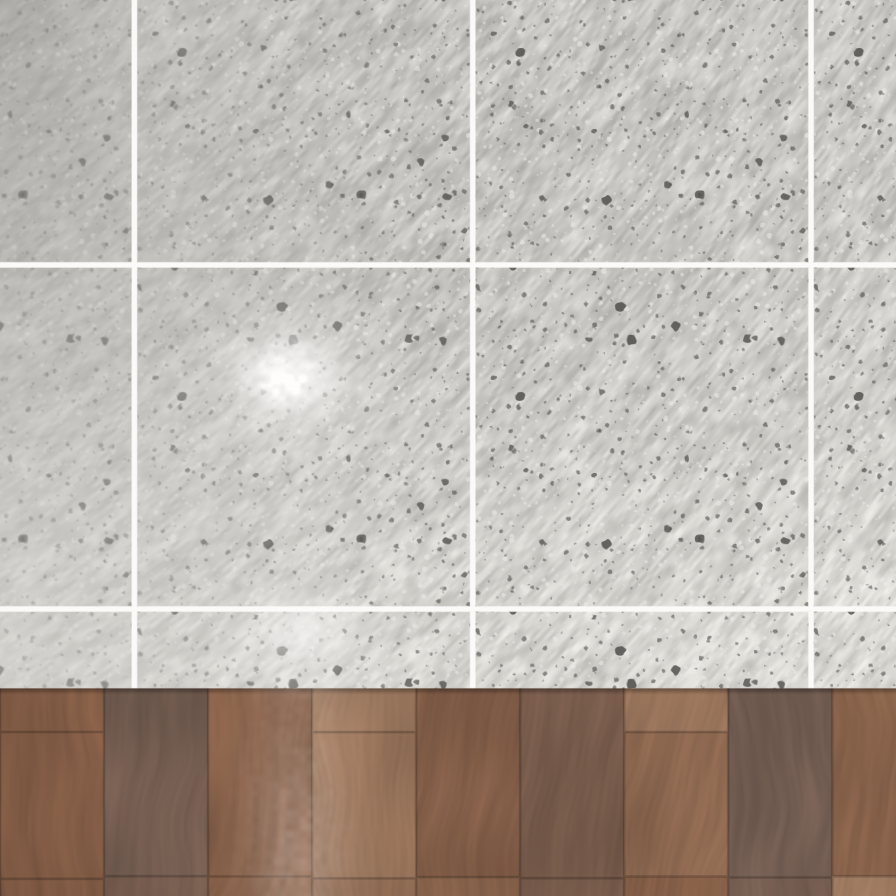
Reproduce this texture procedurally as a Shadertoy shader.

```glsl
// Speckled pale stone tiles with white grout above a strip of brown wooden planks.
// Each tile repeats one scatter of jittered dots over streaky diagonal grain;
// planks take a tone each, stretched noise for grain, and thin seams.

const vec2 TILE_SIZE = vec2(0.3776, 0.384);
const vec2 TILE_ORIGIN = vec2(0.150, 0.3203);
const float GROUT_HALF = 0.0031;
const float FLOOR_TOP = 0.2318;
const float PLANK_WIDTH = 0.1161;

const vec3 STONE = vec3(0.785, 0.78, 0.762);
const vec3 FLECK_DARK = vec3(0.33, 0.32, 0.31);
const vec3 FLECK_LIGHT = vec3(0.93, 0.92, 0.91);
const vec3 GROUT = vec3(0.985, 0.98, 0.975);
const vec3 WOOD_GREY = vec3(0.45, 0.365, 0.32);
const vec3 WOOD_BROWN = vec3(0.51, 0.36, 0.27);
const vec3 WOOD_TAN = vec3(0.62, 0.48, 0.38);

// Plank tones from grey (0) through brown (0.5) to tan (1).
const float PLANK_TONE[9] = float[9](0.46, 0.08, 0.6, 0.85, 0.38, 0.22, 0.72, 0.02, 0.65);

float hash(vec2 p) {
    return fract(sin(dot(p, vec2(127.1, 311.7))) * 43758.5453);
}

float noise(vec2 p) {
    vec2 i = floor(p), f = fract(p);
    f = f * f * (3.0 - 2.0 * f);
    return mix(mix(hash(i), hash(i + vec2(1, 0)), f.x),
               mix(hash(i + vec2(0, 1)), hash(i + vec2(1, 1)), f.x), f.y);
}

// Noise stretched along a unit direction.
float streaks(vec2 p, vec2 along, vec2 frequency) {
    return noise(vec2(dot(p, along), dot(p, vec2(-along.y, along.x))) * frequency);
}

// Coverage of irregular dots, one candidate per cell of p.
float speckles(vec2 p, float density, float maxRadius, float blur, float seed) {
    float cover = 0.0;
    for (int y = -1; y <= 1; y++)
    for (int x = -1; x <= 1; x++) {
        vec2 cell = floor(p) + vec2(x, y);
        vec2 key = cell + seed;
        vec2 d = p - cell - vec2(hash(key), hash(key + 17.3));
        d += 0.14 * (vec2(noise(p * 5.0), noise(p * 5.0 + 9.0)) - 0.5);
        float size = hash(key + 41.7);
        float radius = maxRadius * mix(0.35, 1.0, size * size * size);
        float dot_ = 1.0 - smoothstep(radius - blur, radius + blur, length(d));
        cover = max(cover, dot_ * step(hash(key + 73.1), density) * mix(0.55, 1.0, size));
    }
    return cover;
}

// Soft round glow around a centre.
float glow(vec2 p, vec2 centre, vec2 radius) {
    vec2 d = (p - centre) / radius;
    return exp(-dot(d, d));
}

vec3 stoneTiles(vec2 uv, float px) {
    vec2 grid = (uv - TILE_ORIGIN) / TILE_SIZE;
    vec2 local = fract(grid);
    float clarity = smoothstep(-0.02, 0.6, uv.x);

    // Light falls off toward the upper left.
    vec3 col = STONE * (0.95 + 0.06 * uv.x + 0.09 * smoothstep(0.75, 0.2, uv.y));
    col *= 1.0 - 0.08 * (1.0 - smoothstep(0.0, 0.2, uv.x)) * smoothstep(0.5, 1.0, uv.y);

    // Diagonal grain, steeper and sharper on the right.
    vec2 along = normalize(vec2(1.0, mix(0.55, 1.0, uv.x)));
    float grain = streaks(uv, along, vec2(30, 95)) + streaks(uv, along, vec2(85, 230)) - 1.0;
    col += grain * mix(0.05, 0.11, clarity);

    // Flecks keep the same places in every tile.
    float blur = mix(0.14, 0.07, clarity) + px * 30.0;
    float light = speckles(local * 38.0, 0.45, 0.30, blur, 5.0);
    float fine = speckles(local * 34.0, 0.42, 0.24, blur, 23.0);
    float coarse = speckles(local * 17.0, 0.20, 0.27, blur * 0.5, 61.0);
    col = mix(col, FLECK_LIGHT, light * mix(0.25, 0.6, clarity));
    col = mix(col, FLECK_DARK, fine * mix(0.25, 0.65, clarity));
    col = mix(col, FLECK_DARK, coarse * mix(0.5, 0.9, clarity));

    // Grout lines.
    vec2 edge = abs(fract(grid + 0.5) - 0.5) * TILE_SIZE;
    float line = min(edge.x, edge.y);
    return mix(col, GROUT, 1.0 - smoothstep(GROUT_HALF - px, GROUT_HALF + px, line));
}

vec3 woodPlanks(vec2 uv, float px) {
    float across = uv.x / PLANK_WIDTH;
    float plank = floor(across);
    bool third = mod(plank, 3.0) < 0.5;
    float topEnd = third ? 0.183 : 0.30;
    float lowEnd = 0.019 + 0.004 * hash(vec2(plank, 3.0));

    // Tone shifts where one board ends and the next begins.
    float piece = step(topEnd, uv.y) - step(uv.y, lowEnd);
    float tone = PLANK_TONE[int(clamp(plank, 0.0, 8.0))];
    tone += piece * (hash(vec2(plank, 8.0)) - 0.65) * 0.5;
    tone = clamp(tone, 0.0, 1.0);
    vec3 col = mix(WOOD_GREY, WOOD_BROWN, smoothstep(0.0, 0.5, tone));
    col = mix(col, WOOD_TAN, smoothstep(0.5, 1.0, tone));

    // Bent grain running up the boards, with broad cloudy patches.
    vec2 p = uv + plank * 3.7;
    vec2 along = normalize(vec2(0.35 * (hash(vec2(plank, 1.0)) - 0.3), 1.0));
    p.x += 0.025 * noise(p * vec2(9, 14));
    float grain = streaks(p, along, vec2(9, 110)) + 0.6 * streaks(p, along, vec2(25, 260)) - 0.8;
    col *= 1.0 + 0.10 * grain + 0.14 * (noise(p * vec2(16, 11)) - 0.5);

    // Seams beside and between boards.
    float side = abs(fract(across + 0.5) - 0.5) * PLANK_WIDTH;
    float ends = min(abs(uv.y - topEnd), abs(uv.y - lowEnd));
    float seam = 1.0 - smoothstep(0.0005, 0.0012 + px, min(side, ends));
    col *= 1.0 - 0.2 * seam;
    return col * (1.0 - 0.3 * smoothstep(FLOOR_TOP - 0.008, FLOOR_TOP, uv.y));
}

void mainImage(out vec4 fragColor, in vec2 fragCoord) {
    vec2 uv = fragCoord / iResolution.xy;
    float px = 1.0 / iResolution.y;
    float wall = smoothstep(-px, px, uv.y - FLOOR_TOP);
    vec3 col = mix(woodPlanks(uv, px), stoneTiles(uv, px), wall);

    // Reflected lamp: a bright spot, its wider halo and a faint trail below.
    float shine = 0.75 * glow(uv, vec2(0.32, 0.58), vec2(0.042, 0.034));
    shine += 0.35 * glow(uv, vec2(0.32, 0.58), vec2(0.09, 0.075));
    shine += 0.55 * glow(uv, vec2(0.335, 0.29), vec2(0.05, 0.045));
    shine += 0.22 * (1.0 - wall) * glow(uv, vec2(0.33, 0.05), vec2(0.05, 0.16));
    shine *= 0.75 + 0.5 * noise(uv * 130.0);
    fragColor = vec4(mix(col, vec3(1.0, 0.99, 0.99), clamp(shine, 0.0, 1.0)), 1.0);
}
```
